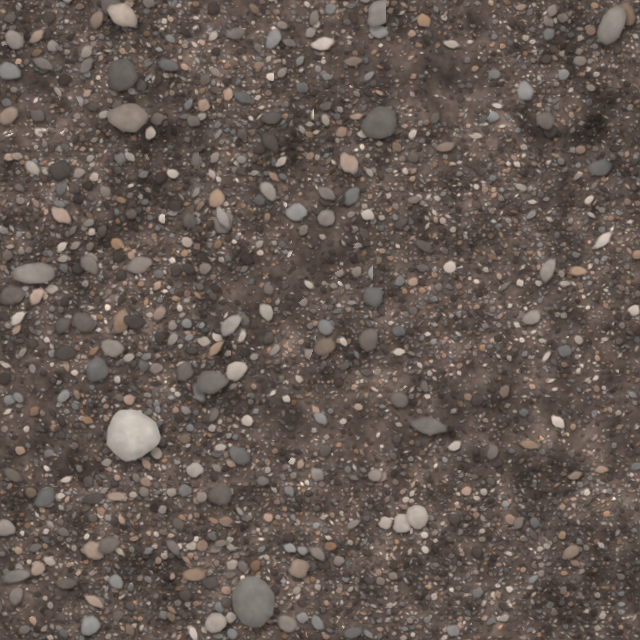
A Shadertoy shader for this texture:

```glsl
// Damp brown gravel: muddy soil from layered gradient noise, covered by
// scattered pebbles. Each layer jitters one rounded stone per grid cell;
// layers run from fine grit up to a few large grey stones.

// Integer hash: three random values in 0..1 per lattice point and seed.
vec3 hash3(vec2 cell, float seed) {
    uvec3 v = uvec3(ivec3(vec3(cell, seed))) * 1664525u + 1013904223u;
    v.x += v.y * v.z; v.y += v.z * v.x; v.z += v.x * v.y;
    v ^= v >> 16u;
    v.x += v.y * v.z; v.y += v.z * v.x; v.z += v.x * v.y;
    return vec3(v >> 8u) / 16777216.0;
}

vec2 gradient(vec2 cell) {
    return hash3(cell, 7.0).xy * 2.4 - 1.2;
}

float gradientNoise(vec2 p) {
    vec2 i = floor(p), f = fract(p);
    vec2 u = f * f * (3.0 - 2.0 * f);
    vec2 e = vec2(1.0, 0.0);
    float bottom = mix(dot(gradient(i), f), dot(gradient(i + e.xy), f - e.xy), u.x);
    float top = mix(dot(gradient(i + e.yx), f - e.yx), dot(gradient(i + e.xx), f - e.xx), u.x);
    return mix(bottom, top, u.y);
}

float fbm(vec2 p, int octaves) {
    float sum = 0.0, amplitude = 0.6;
    for (int i = 0; i < octaves; i++) {
        sum += amplitude * gradientNoise(p);
        p = mat2(1.6, 1.2, -1.2, 1.6) * p + 3.7;
        amplitude *= 0.7;
    }
    return sum;
}

// Picks a mineral; paleness pushes the choice towards light grey.
vec3 stoneColor(float pick, float brightness, float paleness) {
    vec3 umber = vec3(0.31, 0.27, 0.25);
    vec3 taupe = vec3(0.51, 0.46, 0.43);
    vec3 slate = vec3(0.49, 0.48, 0.475);
    vec3 clay = vec3(0.64, 0.53, 0.46);
    vec3 cream = vec3(0.77, 0.71, 0.66);
    vec3 ochre = vec3(0.60, 0.47, 0.37);
    vec3 paleGrey = vec3(0.62, 0.60, 0.575);
    vec3 color = pick < 0.24 ? umber : pick < 0.48 ? taupe : pick < 0.65 ? slate
               : pick < 0.79 ? clay : pick < 0.96 ? cream : ochre;
    return mix(color, paleGrey, paleness) * mix(0.8, 1.18, brightness);
}

vec3 soilColor(float clods) {
    vec3 wetEarth = vec3(0.225, 0.193, 0.178);
    vec3 dryEarth = vec3(0.455, 0.395, 0.363);
    return mix(wetEarth, dryEarth, clamp(0.5 + 0.72 * clods, 0.0, 1.0));
}

// Distance-like value: below 1 inside a worn, slightly boxy stone.
float stoneShape(vec2 q, vec2 phase) {
    vec2 a = abs(q);
    float boxy = max(max(a.x, a.y), (a.x + a.y) * 0.76);
    vec2 wave = sin(q * 2.2 + q.yx * 0.9 + phase);
    return mix(length(q), boxy, 0.55) + 0.13 * wave.x * wave.y;
}

// Lays one layer of pebbles with their shadows over the ground colour.
vec3 addPebbles(vec3 ground, vec2 uv, float cells, float chance, float opacity, float paleness, float mottle) {
    vec2 p = uv * cells, home = floor(p);
    float edgeWidth = 0.0019 * cells;
    for (int y = -1; y <= 1; y++)
    for (int x = -1; x <= 1; x++) {
        vec2 cell = home + vec2(x, y);
        vec3 place = hash3(cell, cells);
        vec2 local = p - cell - 0.5 - 0.6 * (place.xy - 0.5);
        if (place.z > chance || dot(local, local) > 0.7) continue;
        vec3 form = hash3(cell, cells + 1.0);
        float brightness = place.z / chance;
        float pick = fract(form.x * 37.0 + form.y * 91.0);
        float radius = mix(0.24, 0.5, form.x);
        float angle = (form.y - 0.5) * 2.4;
        float c = cos(angle), s = sin(angle);
        mat2 turn = mat2(c, -s, s, c);
        vec2 size = radius * vec2(1.0, mix(0.42, 0.95, form.z));
        vec2 phase = form.yz * 40.0;
        float soft = edgeWidth / size.y;

        // Contact shadow, falling below the stone
        vec2 drop = local + vec2(-0.06, 0.2) * radius;
        float shadow = 1.0 - smoothstep(0.85 - soft, 1.25 + soft, stoneShape(turn * drop / size, phase));
        ground *= 1.0 - 0.36 * shadow * opacity;

        // Stone face, lit from above with a mottled surface
        float d = stoneShape(turn * local / size, phase);
        float cover = 1.0 - smoothstep(1.0 - soft, 1.0 + soft, d);
        float light = 1.0 + 0.12 * clamp(local.y / radius, -1.0, 1.0)
                    - 0.15 * smoothstep(0.6, 1.05, d) + 0.16 * mottle;
        vec3 face = stoneColor(pick, brightness, paleness) * light;
        ground = mix(ground, face, cover * opacity);
    }
    return ground;
}

void mainImage(out vec4 fragColor, in vec2 fragCoord) {
    vec2 uv = fragCoord / iResolution.y;
    float coarse = mix(1.4, 0.5, smoothstep(0.1, 0.9, uv.x));
    float mud = smoothstep(-0.05, 0.3, fbm(uv * 4.0 + 4.0, 2));
    float exposed = 1.0 - 0.6 * mud;
    float clods = fbm(uv * 36.0, 3);
    float mottle = clods;

    // Grit, then damp and dry patches that tint soil and grit together
    vec3 color = soilColor(clods);
    color = addPebbles(color, uv, 130.0, 0.80 * exposed, 0.66, 0.0, mottle);
    color = addPebbles(color, uv, 80.0, 0.72 * exposed, 0.74, 0.0, mottle);
    color *= 1.05 + 0.5 * fbm(uv * 7.0 + 11.0, 2) + 0.35 * gradientNoise(uv * 21.0);

    // Loose stones
    color = addPebbles(color, uv, 46.0, 0.36 * exposed * coarse, 0.9, 0.1, mottle);
    color = addPebbles(color, uv, 25.0, 0.20 * coarse, 0.95, 0.3, mottle);
    color = addPebbles(color, uv, 13.0, 0.10 * coarse, 0.97, 0.6, mottle);
    color = addPebbles(color, uv, 7.0, 0.12 * coarse, 1.0, 0.75, mottle);
    fragColor = vec4(color, 1.0);
}
```
